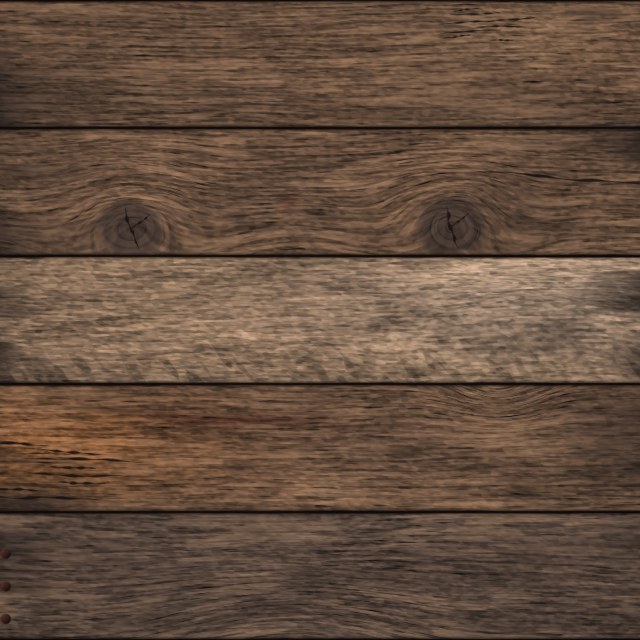
Reproduce this texture procedurally as a WebGL 1 fragment shader.

```glsl
precision highp float;
// Five weathered horizontal wooden planks with knots, cracks, stains and nails.
uniform vec2 u_resolution;

const float PLANKS = 5.;
const vec3 GAP = vec3(.06, .042, .038);
const vec3 CHAR = vec3(.145, .115, .105);
const vec3 AMBER = vec3(.54, .32, .16);
const vec3 TAN = vec3(.6, .46, .34);
const vec3 ASH = vec3(.62, .53, .45);
const vec3 RUST = vec3(.27, .14, .11);

float hash(vec2 p) {
  return fract(sin(dot(p, vec2(127.1, 311.7))) * 43758.5);
}

// Cellular noise: x is the blended cell value, y the nearest distance.
vec2 cells(vec2 p) {
  float total = 0., weight = 0., nearest = 9.;
  for (int j = -1; j <= 1; j++) {
    for (int i = -1; i <= 1; i++) {
      vec2 cell = floor(p) + vec2(i, j);
      vec2 d = cell + vec2(hash(cell), hash(cell + 31.7)) - p;
      float w = exp(-6. * dot(d, d));
      total += w * hash(cell + 73.3);
      weight += w;
      nearest = min(nearest, length(d));
    }
  }
  return vec2(total / weight, nearest);
}

// Layered sines, each octave turned and bent by the last.
float waves(vec2 p) {
  float sum = 0., amp = .5;
  for (int i = 0; i < 4; i++) {
    sum += amp * sin(p.x + 1.3 * sin(p.y + sum));
    p = mat2(1.5, .8, -.8, 1.5) * p + 2.1;
    amp *= .5;
  }
  return sum;
}

float blob(vec2 p, vec2 centre, vec2 size) {
  vec2 q = (p - centre) / size;
  return exp(-dot(q, q));
}

float on(float row, float n) { return 1. - step(.5, abs(row - n)); }

// Tapering split running from start along span, with a rough path.
float crack(vec2 p, vec2 start, vec2 span, float width, float px) {
  p += vec2(.004, .0025) * vec2(waves(p.yx * 90.), waves(p * vec2(35, 20) + start.y * 90.));
  float t = clamp(dot(p - start, span) / dot(span, span), 0., 1.);
  float w = width * sin(3.14 * t) * (.7 + .5 * sin(t * 23. + start.y * 300.));
  float d = length(p - start - span * t);
  return (1. - smoothstep(w - px, w + px, d)) * smoothstep(0., .05, t - t * t);
}

vec2 knotCentre(float i) { return vec2(.205 + .5 * i, .64 + .004 * i); }

// Height field whose level lines are the growth rings.
float grainHeight(vec2 p, float row) {
  float h = p.y + .008 * waves(vec2(p.x * 6. + row * 4.3, p.y * 22.));
  h -= on(row, 0.) * .075 * blob(p, vec2(.45, -.01), vec2(.2, .09));
  h += on(row, 1.) * .07 * blob(p, vec2(.78, .4), vec2(.07, .05));
  h -= on(row, 2.) * .035 * blob(p, vec2(.9, .52), vec2(.2, .07));
  for (int i = 0; i < 2; i++) {
    vec2 c = knotCentre(float(i));
    float r = length((p - c) * vec2(.8, 1)) + .004 * waves(p * 40.);
    h += on(row, 3.) * blob(p, c, vec2(.12, .1)) * (r - .06 - p.y + c.y);
  }
  return h;
}

vec3 plankColour(vec2 p, float row) {
  vec3 c = mix(vec3(.32, .255, .215), vec3(.39, .292, .222), step(.5, row));
  c = mix(c, vec3(.5, .4, .315), on(row, 2.));
  c = mix(c, AMBER, on(row, 1.) * .6 * blob(p, vec2(.1, .3), vec2(.25, .09)));
  c = mix(c, ASH, on(row, 2.) * .7 * blob(p, vec2(.86, .53), vec2(.35, .1)));
  return mix(c, TAN, on(row, 4.) * .55 * blob(p, vec2(.83, .94), vec2(.2, .06)));
}

void main() {
  vec2 p = gl_FragCoord.xy / u_resolution;
  float px = 1. / u_resolution.y;
  float row = min(floor(p.y * PLANKS), PLANKS - 1.);
  float seed = row * 17.3, pale = on(row, 2.), knotty = on(row, 3.);
  float h = grainHeight(p, row);
  float lie = mix(p.y, h, .45);

  // Grain: bands, streaks, fibres, grit, ring lines and hairline checks.
  float band = cells(vec2(p.x * 5. + seed, h * 32.)).x - .5;
  float streak = cells(vec2(p.x * 11. + seed, h * 110.)).x - .5;
  float fibre = cells(vec2(p.x * 34. + seed, lie * 300.)).x - .5;
  float grit = cells(vec2(p.x * 120. + lie * 60., lie * 290.)).x - .5;
  float phase = h * 400. + 2.5 * band + 2. * waves(vec2(p.x * 5., h * 60.));
  float ring = smoothstep(.45, 1., sin(phase));
  vec2 check = cells(vec2(p.x * 13., h * 125. + seed));
  float hairline = (1. - smoothstep(.06, .24, check.y)) * smoothstep(.4, .6, check.x);
  float tone = 1. + .26 * band + .28 * streak + .42 * fibre + .36 * grit;
  tone -= mix(.24, .06, pale) * ring * (.8 + streak) + mix(.32, .14, pale) * hairline;
  float saw = cells(vec2(p.x * 75. + p.y * 50., p.y * 38.)).x + .4 * fibre;
  tone -= pale * .26 * smoothstep(.5, .85, saw) * (1. - smoothstep(.41, .5, p.y));
  vec3 colour = plankColour(p, row) * tone;
  float gold = smoothstep(.05, .4, streak + .4 * band + .3 * fibre);
  colour = mix(colour, TAN, (1. - pale) * .28 * gold);

  // Stains: dark plank ends and reddish marks.
  float soot = cells(vec2(p.x * 5., p.y * 17.) + seed).x + .35 * streak + .3 * band;
  float dark = smoothstep(.4, .75, soot) * (.15 + .6 * exp(-14. * min(p.x, 1. - p.x)));
  dark = max(dark, .8 * blob(p, vec2(.02, .215), vec2(.14, .018)));
  dark = max(dark, .55 * blob(p, vec2(.99, .32), vec2(.12, .06)));
  colour = mix(colour, CHAR * (.4 + .6 * tone), dark);
  float red = .7 * blob(p, vec2(.45, .685), vec2(.015, .012));
  red += blob(p, vec2(.36, .345 + .012 * waves(p * 14.)), vec2(.14, .01));
  colour = mix(colour, RUST * tone, .6 * red);

  // Knots with split hearts, then long and clustered cracks.
  float split = crack(p, vec2(.74, .733), vec2(.3, -.024), .0022, px);
  for (int i = 0; i < 2; i++) {
    vec2 c = knotCentre(float(i));
    float r = length((p - c) * vec2(.9, 1)) + .006 * waves(p * 35.);
    float heart = knotty * .75 * (1. - smoothstep(.036, .054, r));
    colour = mix(colour, CHAR * (.6 + .75 * tone), heart);
    split = max(split, crack(p, c + vec2(-.01, .036), vec2(.022, -.07), .0026, px));
    split = max(split, crack(p, c, vec2(.028, .025), .0016, px));
  }
  for (int i = 0; i < 8; i++) {
    float n = float(i), a = hash(vec2(n, 2)), b = hash(vec2(n, 5));
    vec2 left = vec2(.14 * a - .05, .225 + .012 * n);
    vec2 right = vec2(.68 + .1 * b, .935 + .007 * n);
    split = max(split, crack(p, left, vec2(.07 + .15 * b, -.006), .0021, px));
    split = max(split, crack(p, right, vec2(.03 + .07 * a, .003), .0014, px));
  }
  colour = mix(colour, GAP, .88 * split);

  // Rusty nail heads along the left edge.
  for (int i = 0; i < 3; i++) {
    vec2 q = p - vec2(.009, .033 + .051 * float(i));
    float head = 1. - smoothstep(.008 - px, .008 + px, length(q));
    colour = mix(colour, RUST * (.75 + 45. * (q.y - q.x)), head);
  }

  // Gaps with soft shadow, and darker outer corners.
  float seam = abs(fract(p.y * PLANKS + .5) - .5) / PLANKS;
  colour = (colour + .022) * (.65 + .35 * smoothstep(.002, .007, seam));
  colour = mix(GAP, colour, smoothstep(.002 - px, .002 + px, seam + .0008 * streak));
  colour *= 1.08 - .3 * dot(p - .5, p - .5);
  gl_FragColor = vec4(clamp(colour, 0., 1.), 1);
}
```
